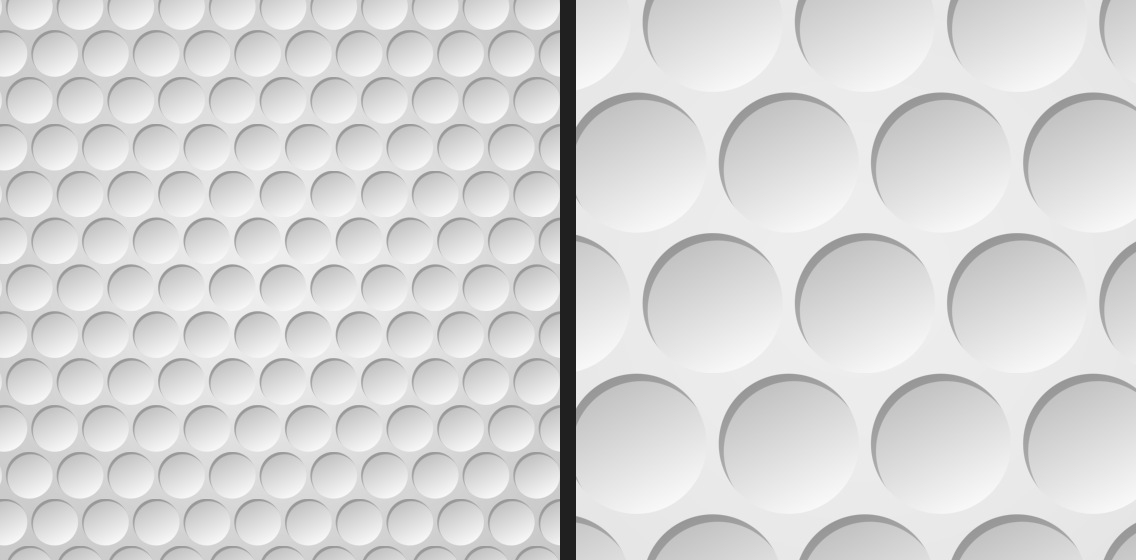
Left: the whole. Right: its middle third, enlarged.
Write a Shadertoy shader that draws this pattern.

```glsl
// A pale sheet pressed with staggered rows of round dimples.
// Each dimple is a shadow disc with a shifted, shaded floor clipped inside it,
// set on a background that darkens softly from the centre to the corners.

const vec2 PITCH = vec2(0.0906, 0.0837);        // spacing across and down
const vec2 GRID_ORIGIN = vec2(0.0070, 0.0677);  // centre of the first dimple
const float RADIUS = 0.0417;
const vec2 FLOOR_SHIFT = vec2(0.0030, -0.0044); // leaves a crescent at upper left
const vec2 SHADE_DIRECTION = vec2(0.45, -0.89);

// Offset from the nearest dimple centre, odd rows moved by half a pitch.
vec2 staggeredCell(vec2 p, vec2 origin, vec2 pitch) {
    vec2 q = (p - origin) / pitch;
    float row = floor(q.y + 0.5);
    q.x -= 0.5 * mod(row, 2.0);
    return vec2(fract(q.x + 0.5) - 0.5, q.y - row) * pitch;
}

// Smooth coverage of a disc centred on the local origin.
float disc(vec2 p, float radius, float blur) {
    return 1.0 - smoothstep(-blur, blur, length(p) - radius);
}

float sheetShade(vec2 p) {
    float falloff = smoothstep(0.0, 0.72, length(p - 0.5));
    return mix(0.93, 0.79, falloff);
}

float floorShade(vec2 local, float radius) {
    float along = dot(local, SHADE_DIRECTION) / radius;
    return mix(0.745, 0.975, clamp(0.5 + 0.5 * along, 0.0, 1.0));
}

float shadowShade(vec2 local, float radius) {
    float along = dot(local, SHADE_DIRECTION) / radius;
    return mix(0.59, 0.68, clamp(1.0 + along, 0.0, 1.0));
}

void mainImage(out vec4 fragColor, in vec2 fragCoord) {
    vec2 p = fragCoord / iResolution.xy;
    float blur = 0.8 / min(iResolution.x, iResolution.y);
    vec2 local = staggeredCell(p, GRID_ORIGIN, PITCH);

    // Shaded floor over the crescent shadow
    float dimple = mix(shadowShade(local, RADIUS), floorShade(local, RADIUS),
                       disc(local - FLOOR_SHIFT, RADIUS, blur));

    // Dimple cut into the sheet
    float shade = mix(sheetShade(p), dimple, disc(local, RADIUS, blur));
    fragColor = vec4(vec3(shade), 1.0);
}
```
